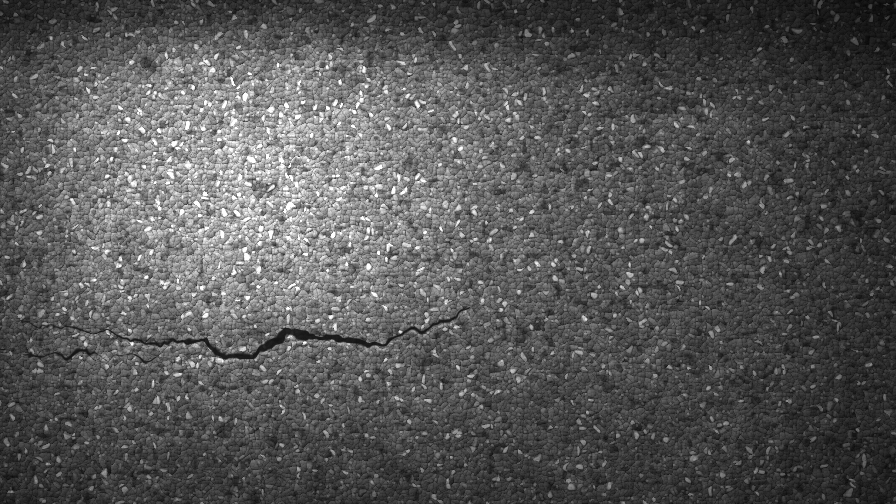
Reproduce this texture procedurally as a Shadertoy shader.

```glsl
vec2 hash2(vec2 p) {
    vec3 a = fract(p.xyx * vec3(0.1031, 0.1030, 0.0973));
    a += dot(a, a.yzx + 33.33);
    return fract((a.xx + a.yz) * a.zy);
}

float noise(vec2 p) {
    vec2 i = floor(p), f = fract(p);
    f = f * f * (3.0 - 2.0 * f);
    return mix(mix(hash2(i).x, hash2(i + vec2(1, 0)).x, f.x),
               mix(hash2(i + vec2(0, 1)).x, hash2(i + vec2(1, 1)).x, f.x), f.y);
}

// Distance to a segment in x, position along it in y
vec2 segment(vec2 p, vec2 a, vec2 b) {
    vec2 d = b - a;
    float t = clamp(dot(p - a, d) / dot(d, d), 0.0, 1.0);
    return vec2(length(p - a - d * t), t);
}

// Cellular stones: tone, side lighting and gap shadow
float stones(vec2 p, out float glint) {
    vec2 cell = floor(p), nearest = vec2(0), id = vec2(0);
    float first = 9.0, second = 9.0;
    for (int y = -1; y <= 1; y++)
    for (int x = -1; x <= 1; x++) {
        vec2 c = cell + vec2(x, y);
        vec2 d = p - c - 0.1 - 0.8 * hash2(c + 17.0);
        float r = length(d);
        if (r < first) {
            second = first;
            first = r;
            nearest = d;
            id = c;
        } else second = min(second, r);
    }
    vec2 rnd = hash2(id + 91.0);
    float gap = smoothstep(0.0, 0.3, second - first);
    float facet = dot(nearest, vec2(-0.25, 0.5));
    // A few stones hold small, tilted bright flakes
    float angle = rnd.x * 6.28;
    vec2 flake = mat2(cos(angle), -sin(angle), sin(angle), cos(angle)) * nearest;
    glint = smoothstep(0.84, 0.98, rnd.y)
          * (1.0 - smoothstep(0.25, 0.6, length(flake * vec2(0.8, 1.4))));
    return (0.72 + 0.42 * rnd.x + facet) * mix(0.72, 1.04, gap);
}

// Signed crack depth: each point holds x, y and half width
float crack(vec2 p) {
    const vec3 path[13] = vec3[](
        vec3(0.04, 0.363, 0.001), vec3(0.21, 0.342, 0.002), vec3(0.33, 0.317, 0.003),
        vec3(0.41, 0.321, 0.004), vec3(0.45, 0.296, 0.004), vec3(0.50, 0.298, 0.005),
        vec3(0.565, 0.335, 0.007), vec3(0.65, 0.328, 0.006), vec3(0.73, 0.312, 0.006),
        vec3(0.78, 0.331, 0.003), vec3(0.83, 0.345, 0.003), vec3(0.89, 0.369, 0.003),
        vec3(0.93, 0.386, 0.002));
    const vec2 branch[5] = vec2[](vec2(-0.02, 0.308), vec2(0.08, 0.298),
        vec2(0.20, 0.296), vec2(0.31, 0.288), vec2(0.45, 0.296));

    p += 0.016 * (vec2(noise(p * 38.0), noise(p * 38.0 + 50.0)) - 0.5);
    p += 0.008 * (vec2(noise(p * 95.0), noise(p * 95.0 + 80.0)) - 0.5);
    float depth = -1.0;
    for (int i = 0; i < 12; i++) {
        vec2 s = segment(p, path[i].xy, path[i + 1].xy);
        depth = max(depth, mix(path[i].z, path[i + 1].z, s.y) - s.x);
    }
    float broken = 0.006 * noise(p * 28.0 + 9.0) - 0.0025;
    for (int i = 0; i < 4; i++)
        depth = max(depth, broken - segment(p, branch[i], branch[i + 1]).x);
    return depth;
}

// Lamp pool with a dim upper band and dark borders
float lamp(vec2 p) {
    vec2 q = p - vec2(0.52, 0.64);
    vec2 s = q * q;
    float light = 0.26 + 0.29 * exp(-s.x / 0.14 - s.y / 0.09)
                + 0.20 * exp(-s.x / 0.65 - s.y / 0.25);
    float bandLow = 0.84 - 0.12 * smoothstep(0.6, 1.5, p.x);
    light *= mix(1.0, 0.48, smoothstep(bandLow, 1.01, p.y));
    light *= mix(0.68, 1.0, smoothstep(1.82, 1.35, p.x));
    light *= mix(0.74, 1.0, smoothstep(-0.05, 0.25, p.x));
    return light * mix(0.76, 1.0, smoothstep(-0.05, 0.28, p.y));
}

void mainImage(out vec4 fragColor, in vec2 fragCoord) {
    vec2 p = fragCoord / iResolution.y;
    float light = lamp(p);

    // Two sizes of grain over soft, uneven mottling
    float glint, fineGlint;
    vec2 wobble = vec2(noise(p * 70.0), noise(p * 70.0 + 30.0));
    float coarse = stones(p * 88.0 + wobble, glint);
    float fine = stones(p * 150.0 + 40.0, fineGlint);
    float grain = mix(coarse, fine, 0.35) * (0.92 + 0.22 * noise(p * 24.0));
    float pits = smoothstep(0.70, 0.92, noise(p * vec2(75.0, 95.0) + 12.0));
    float shade = light * grain * (1.0 - 0.35 * pits);
    shade += (0.12 + 0.75 * light) * (0.85 * glint + 0.4 * fineGlint);

    // Crack cavity and its lit lower lip
    float blur = 0.0012 + 0.5 / iResolution.y;
    float cavity = smoothstep(-blur, blur, crack(p));
    float lip = smoothstep(-blur, blur, crack(p + vec2(0.0, 0.008)));
    shade *= 1.0 + 0.25 * lip * (1.0 - cavity);
    shade = mix(shade, 0.07, 0.9 * cavity);

    fragColor = vec4(vec3(clamp(shade, 0.0, 1.0)), 1.0);
}
```
